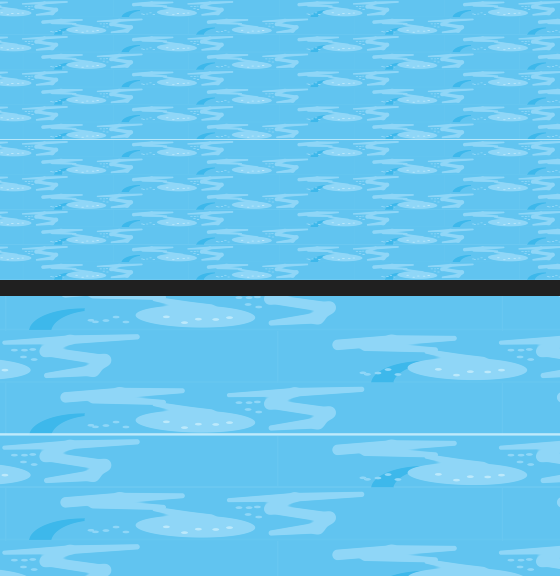
Top: the whole. Bottom: its middle third, enlarged.
A Shadertoy shader for this pattern:

```glsl
const vec3 WATER = vec3(0.38, 0.77, 0.94);
const vec3 FOAM = vec3(0.56, 0.84, 0.97);
const vec3 SHADE = vec3(0.24, 0.72, 0.92);
const vec3 GLINT = vec3(0.78, 0.93, 0.99);

// Sixteen rows of tiles fill the canvas height
const vec2 TILE = vec2(340.5, 36.0);
const float ROWS = 16.0;

float hash(float n) {
    return fract(sin(n * 12.9898) * 43758.5453);
}

float fill(float d, float px) {
    return 1.0 - smoothstep(-0.6 * px, 0.6 * px, d);
}

float line(float d, float halfWidth, float px) {
    return fill(abs(d) - halfWidth, px);
}

float smoothUnion(float a, float b, float k) {
    float h = max(k - abs(a - b), 0.0) / k;
    return min(a, b) - h * h * k * 0.25;
}

float ellipse(vec2 p, vec2 r) {
    float k0 = max(length(p / r), 0.001);
    float k1 = max(length(p / (r * r)), 0.00001);
    return k0 * (k0 - 1.0) / k1;
}

// Capsule from a to b; z holds the radius at each end
float taper(vec2 p, vec3 a, vec3 b) {
    vec2 ab = b.xy - a.xy;
    float t = clamp(dot(p - a.xy, ab) / dot(ab, ab), 0.0, 1.0);
    return length(p - a.xy - ab * t) - mix(a.z, b.z, t);
}

// Forked band above a broad lens
float pool(vec2 p) {
    float band = taper(p, vec3(41.0, 9.5, 3.6), vec3(78.0, 6.5, 3.6));
    band = smoothUnion(band, taper(p, vec3(78.0, 6.5, 3.6), vec3(121.0, 5.0, 1.7)), 2.0);
    band = smoothUnion(band, taper(p, vec3(60.0, 10.5, 3.2), vec3(108.0, 13.0, 1.8)), 2.0);
    vec2 q = p - vec2(130.0, 26.0);
    q.y -= 0.02 * q.x;
    float lens = ellipse(q, vec2(41.0, 7.6));
    lens = smoothUnion(lens, taper(p, vec3(102.0, 14.0, 1.6), vec3(140.0, 21.0, 3.0)), 3.0);
    return min(band, lens);
}

// Long streak that winds down into an S
float ripple(vec2 p) {
    float d = taper(p, vec3(153.0, 8.0, 1.4), vec3(198.0, 6.0, 3.0));
    d = smoothUnion(d, taper(p, vec3(198.0, 6.0, 3.0), vec3(244.0, 4.0, 1.8)), 2.0);
    d = smoothUnion(d, taper(p, vec3(194.0, 8.0, 2.5), vec3(181.0, 14.0, 3.2)), 3.0);
    d = smoothUnion(d, taper(p, vec3(181.0, 14.0, 3.2), vec3(222.0, 20.0, 3.6)), 3.0);
    d = smoothUnion(d, taper(p, vec3(222.0, 20.0, 3.6), vec3(214.0, 27.0, 3.8)), 3.0);
    return smoothUnion(d, taper(p, vec3(214.0, 27.0, 3.8), vec3(182.0, 30.5, 1.8)), 3.0);
}

// Crescent with a flat foot
float crescent(vec2 p) {
    float outer = ellipse(p - vec2(53.0, 36.0), vec2(37.0, 15.5));
    float inner = ellipse(p - vec2(62.0, 37.0), vec2(31.0, 15.2));
    return max(max(outer, -inner), max(p.x - 54.0, p.y - 35.2));
}

float flecks(vec2 p, vec2 center, vec2 spread, float seed) {
    float d = 1000.0;
    for (int i = 0; i < 5; i++) {
        float n = seed + float(i);
        vec2 offset = vec2((float(i) + hash(n)) / 2.5 - 1.0, 2.0 * hash(n + 31.0) - 1.0);
        d = min(d, ellipse(p - center - offset * spread, vec2(2.3, 0.9)));
    }
    return d;
}

void mainImage(out vec4 fragColor, in vec2 fragCoord) {
    float height = TILE.y * ROWS;
    float px = height / iResolution.y;
    vec2 p = fragCoord * px;
    p.y = height - p.y;

    // Alternate rows are staggered
    float row = floor(p.y / TILE.y);
    float shift = 234.0 + 154.0 * mod(row, 2.0);
    float column = floor((p.x - shift) / TILE.x);
    vec2 q = vec2(p.x - shift - column * TILE.x, p.y - row * TILE.y);

    // Faint tile seams
    float edgeX = min(q.x, TILE.x - q.x);
    float seam = 0.16 * line(edgeX, 0.4, px);
    seam = max(seam, 0.35 * hash(row + 3.0) * line(TILE.y - 1.0 - q.y, 0.5, px));
    vec3 color = mix(WATER, FOAM, seam);

    // Crescent moves under the lens in every other column
    vec2 hook = q - vec2(48.0 * mod(column, 2.0), 0.0);
    color = mix(color, SHADE, fill(crescent(hook), px));

    // Foam and loose flecks
    float foam = min(pool(q), ripple(q));
    foam = min(foam, flecks(q, vec2(70.0, 28.0), vec2(17.0, 2.0), 5.0));
    foam = min(foam, flecks(q, vec2(168.0, 16.0), vec2(9.0, 4.0), 17.0));
    color = mix(color, FOAM, fill(foam, px));
    float glint = flecks(q, vec2(131.0, 28.0), vec2(25.0, 2.5), 43.0);
    color = mix(color, GLINT, 0.8 * fill(glint, px));

    // Bright seam across the middle
    color = mix(color, GLINT, 0.9 * line(p.y - 0.5 * height + 1.1, 0.8, px));
    fragColor = vec4(color, 1.0);
}
```
